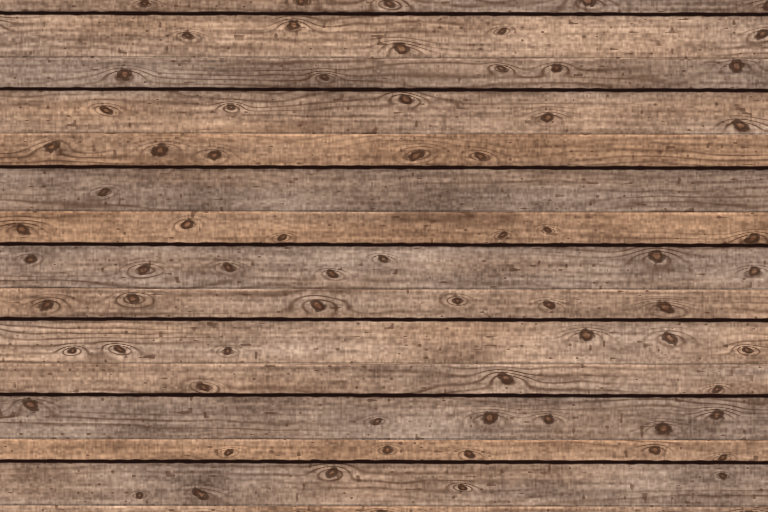
Write a Shadertoy shader that draws this texture.

```glsl
// Weathered horizontal wood cladding: seven dark gaps across the canvas, with each
// course split by a fine seam into a broad board and a narrower, warmer one.
// Grain is the contour lines of stretched noise, bulged around cellular knots.

const int COURSES = 8;
// Depth of each dark gap below the top edge, in canvas heights
const float GAP_DEPTH[9] = float[9](-0.120, 0.027, 0.175, 0.327, 0.478, 0.624, 0.772, 0.902, 1.050);
// Warmth and brightness of the broad (x) and narrow (y) board of each course
const vec2 WARMTH[8] = vec2[8](vec2(0.2, 0.3), vec2(0.4, 0.1), vec2(0.5, 1.0), vec2(0.1, 1.0),
                               vec2(0.0, 0.5), vec2(0.4, 0.4), vec2(0.0, 0.9), vec2(0.2, 0.8));
const vec2 BRIGHTNESS[8] = vec2[8](vec2(1.0, 0.98), vec2(1.14, 0.94), vec2(1.04, 1.0), vec2(0.92, 1.0),
                                   vec2(1.0, 1.04), vec2(1.1, 1.03), vec2(0.98, 1.04), vec2(1.0, 1.05));
const float SEAM_DEPTH = 0.0865;      // from a gap down to the seam below it
const float GAP_HALF_WIDTH = 0.0034;
const float GAP_TILT = 0.002;
const float KNOT_SPACING = 0.17;
const float KNOT_CHANCE = 0.55;
const float RING_DENSITY = 58.0;
const vec3 GREY_WOOD = vec3(0.615, 0.515, 0.448);
const vec3 WARM_WOOD = vec3(0.650, 0.500, 0.390);
const vec3 RING_COLOUR = vec3(0.300, 0.200, 0.145);
const vec3 KNOT_COLOUR = vec3(0.350, 0.215, 0.140);
const vec3 GAP_COLOUR = vec3(0.120, 0.070, 0.055);

float hash(vec2 p) {
    vec3 q = fract(p.xyx * 0.1031);
    q += dot(q, q.yzx + 33.33);
    return fract((q.x + q.y) * q.z);
}

float noise(vec2 p) {
    vec2 cell = floor(p), f = fract(p);
    f = f * f * (3.0 - 2.0 * f);
    return mix(mix(hash(cell), hash(cell + vec2(1, 0)), f.x),
               mix(hash(cell + vec2(0, 1)), hash(cell + vec2(1, 1)), f.x), f.y);
}

float signedNoise(vec2 p) { return 2.0 * noise(p) - 1.0; }

// Jittered knots along one board: x = bulge of the rings, y = core, z = dark rim
vec3 knots(vec2 p, float board, float boardHeight) {
    vec3 result = vec3(0.0);
    float home = floor(p.x / KNOT_SPACING);
    for (int i = -1; i <= 1; i++) {
        vec2 id = vec2(home + float(i) + 20.0, board * 7.0 + 3.0);
        if (hash(id) > KNOT_CHANCE) continue;
        vec2 centre = vec2((home + float(i) + 0.15 + 0.7 * hash(id + 11.3)) * KNOT_SPACING,
                           boardHeight * (0.2 + 0.6 * hash(id + 23.7)));
        float size = mix(0.0045, 0.0105, hash(id + 37.1));
        vec2 d = p - centre;
        d.x += d.y * (hash(id + 51.9) - 0.5) * 1.6;
        vec2 spread = d / (size * vec2(4.5, 1.9));
        float radius = length(d / vec2(1.25, 1.0)) / size;
        radius += 0.25 * signedNoise(p * 160.0);
        float soft = 1.5 / (size * iResolution.y);
        result.x += exp(-dot(spread, spread));
        result.y = max(result.y, 1.0 - smoothstep(0.85 - soft, 0.85 + soft, radius));
        result.z = max(result.z, 1.0 - smoothstep(0.15, 0.3 + soft, abs(radius - 0.85)));
    }
    return result;
}

// Surface of one board; p.y runs down from the board's upper edge
vec3 woodColour(vec2 p, float board, float boardHeight, float warmth, float brightness) {
    vec2 g = p + vec2(board * 3.71, board * 1.37);
    vec3 knot = knots(p, board, boardHeight);

    // Growth rings: strong cathedral figure in patches and near knots
    float field = p.y + 0.042 * noise(g * vec2(4.5, 24.0)) + 0.008 * noise(g * vec2(18.0, 70.0));
    float wave = 0.5 + 0.5 * sin(6.2832 * RING_DENSITY * (field + 0.045 * knot.x));
    float figure = smoothstep(0.45, 0.8, noise(g * vec2(2.2, 20.0) + 5.0));
    float ringStrength = clamp(0.12 + 0.5 * figure + 0.6 * knot.x, 0.0, 0.8);
    float breakUp = 0.55 + 0.45 * noise(g * vec2(45.0, 130.0));
    float rings = wave * wave * wave * ringStrength * breakUp;

    // Weathering: broad stains, long streaks, rough sawn fibres
    float tone = 1.0
        + 0.10 * signedNoise(g * vec2(6.0, 14.0))
        + 0.07 * signedNoise(g * vec2(22.0, 9.0))
        + 0.13 * signedNoise(g * vec2(9.0, 190.0))
        + 0.13 * signedNoise(g * vec2(130.0, 230.0))
        + 0.10 * signedNoise(g * vec2(290.0, 110.0));
    tone = max(tone * brightness, 0.05);

    float patchWarmth = clamp(warmth + 0.35 * signedNoise(g * vec2(3.0, 25.0)), 0.0, 1.0);
    vec3 colour = mix(GREY_WOOD, WARM_WOOD, patchWarmth) * pow(vec3(tone), vec3(0.95, 1.05, 1.1));
    colour = mix(colour, RING_COLOUR, rings);
    colour = mix(colour, KNOT_COLOUR * (0.75 + 0.5 * tone), 0.55 * knot.y);
    colour = mix(colour, RING_COLOUR * 0.75, 0.7 * knot.z);

    // Sparse dark pits
    float pit = smoothstep(0.86, 0.97, noise(g * vec2(75.0, 120.0) + 9.0));
    return mix(colour, RING_COLOUR, 0.55 * pit);
}

void mainImage(out vec4 fragColor, in vec2 fragCoord) {
    vec2 uv = fragCoord / iResolution.y;
    float pixel = 1.0 / iResolution.y;
    float depth = 1.0 - uv.y - GAP_TILT * (uv.x - 0.75);

    // Find the course and the board within it
    int course = 0;
    for (int i = 1; i < COURSES; i++) if (depth > GAP_DEPTH[i]) course = i;
    float below = depth - GAP_DEPTH[course];
    float above = GAP_DEPTH[course + 1] - depth;
    bool narrow = below > SEAM_DEPTH;
    float boardHeight = narrow ? above + below - SEAM_DEPTH : SEAM_DEPTH;
    float board = float(2 * course + (narrow ? 1 : 0));
    vec2 p = vec2(uv.x, narrow ? below - SEAM_DEPTH : below);
    float warmth = narrow ? WARMTH[course].y : WARMTH[course].x;
    float brightness = narrow ? BRIGHTNESS[course].y : BRIGHTNESS[course].x;
    vec3 colour = woodColour(p, board, boardHeight, warmth, brightness);

    // Seam: thin shade above a sunlit edge
    float seam = below - SEAM_DEPTH;
    colour *= 1.0 - 0.22 * exp(-pow((seam + 0.0015) / 0.0018, 2.0));
    colour *= 1.0 + 0.16 * exp(-pow((seam - 0.0025) / 0.0022, 2.0));

    // Gap with a slightly ragged edge and a soft shadow on the board below
    float gap = min(below, above) + 0.0008 * signedNoise(vec2(uv.x * 60.0, float(course)));
    colour *= 1.0 - 0.35 * exp(-below / 0.005) - 0.12 * exp(-above / 0.004);
    colour = mix(GAP_COLOUR, colour, smoothstep(-pixel, pixel, gap - GAP_HALF_WIDTH));
    fragColor = vec4(clamp(colour, 0.0, 1.0), 1.0);
}
```
